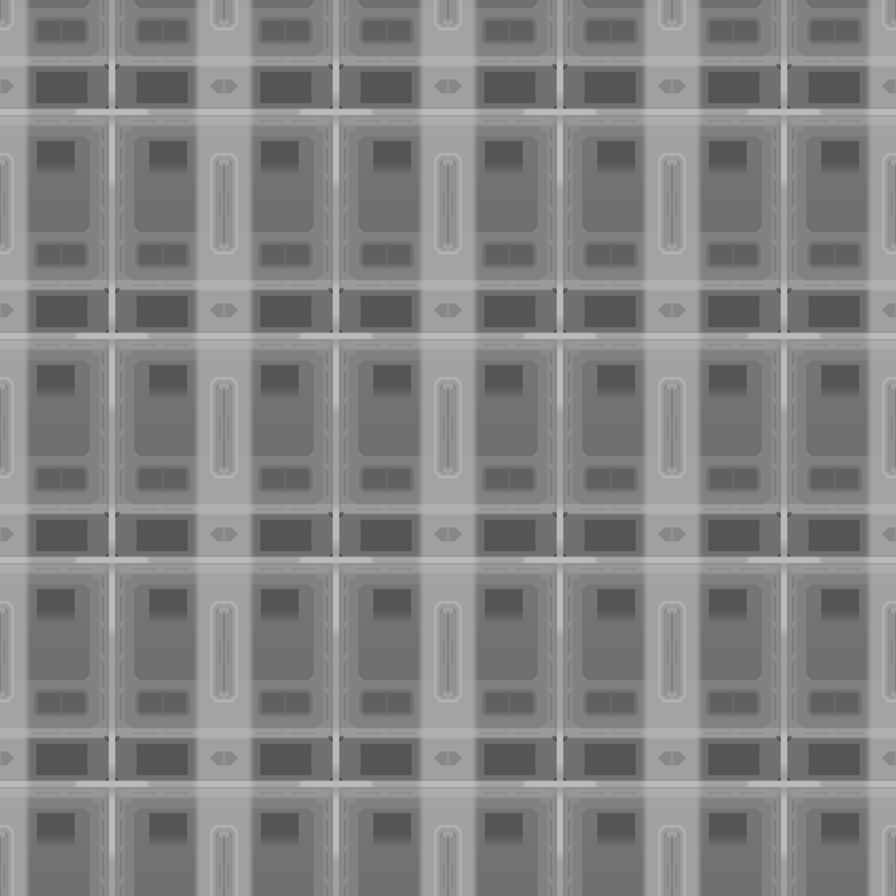
This pattern is drawn by a three.js fragment shader. Its source:

```glsl
// Grey bulkhead plating: a grid of mirrored panels with soft pillars, vents and bright seams.

varying vec2 vUv;

const float REPEATS = 4.0;      // whole modules across and up
const float MODULE = 192.0;     // design units per module
const float EDGE = 0.7;         // half width of a smoothed edge, design units
const float SEAM_HALF = 2.7;
const float PILLAR_HALF = 23.5;
const float PILLAR_SOFT = 3.5;
const float DASH_PERIOD = 28.0;

const float CHIP = 0.24;
const float RECESS = 0.335;
const float SLAT = 0.375;
const float STRIP = 0.44;
const float INNER_FRAME = 0.505;
const float OUTER_FRAME = 0.545;
const float SURROUND = 0.52;
const float PILLAR = 0.665;
const float SEAM_DULL = 0.63;
const float SEAM_BRIGHT = 0.73;

// Coverage of a chamfered rectangle, with a chosen softness.
float plate(vec2 p, vec2 lo, vec2 hi, float chamfer, float soft) {
  vec2 d = abs(p - 0.5 * (lo + hi)) - 0.5 * (hi - lo);
  float dist = max(max(d.x, d.y), (d.x + d.y + chamfer) * 0.7071);
  return 1.0 - smoothstep(-soft, soft, dist);
}

// Plate centred on the pillar axis.
float centred(vec2 p, float halfWidth, float top, float bottom, float chamfer) {
  return plate(p, vec2(-halfWidth, top), vec2(halfWidth, bottom), chamfer, EDGE);
}

float band(float x, float lo, float hi, float soft) {
  return smoothstep(lo - soft, lo + soft, x) * (1.0 - smoothstep(hi - soft, hi + soft, x));
}

float dashes(float x) {
  return band(mod(x, DASH_PERIOD), 3.0, DASH_PERIOD - 3.0, EDGE);
}

void paint(inout float tone, float shade, float coverage) {
  tone = mix(tone, shade, coverage);
}

// Framed panel with a fading window and a pair of vent slats on each side.
void paintPanel(inout float tone, vec2 p) {
  paint(tone, OUTER_FRAME, centred(p, 92.0, 5.0, 152.0, 6.0));
  float sideDash = band(p.x, 87.2, 89.2, EDGE) * band(p.y, 14.0, 142.0, EDGE) * dashes(p.y);
  float rails = band(p.y, 6.8, 8.8, EDGE) + band(p.y, 147.5, 149.5, EDGE);
  float railDash = rails * band(p.x, 26.0, 81.0, EDGE) * dashes(p.x + 2.0);
  paint(tone, INNER_FRAME - 0.01, max(sideDash, railDash));
  paint(tone, INNER_FRAME, centred(p, 85.0, 12.0, 145.0, 7.0));
  float field = mix(0.46, 0.435, smoothstep(21.0, 103.0, p.y));
  paint(tone, field, centred(p, 77.0, 21.0, 103.0, 5.0));

  float window = plate(p, vec2(31.5, 25.0), vec2(64.0, 60.0), 0.0, EDGE);
  paint(tone, RECESS, window * (1.0 - smoothstep(42.0, 56.0, p.y)));

  paint(tone, STRIP, plate(p, vec2(29.0, 111.0), vec2(76.0, 134.0), 4.0, 1.6));
  float slats = plate(p, vec2(32.0, 114.0), vec2(73.0, 131.0), 2.0, 1.6);
  paint(tone, SLAT, slats);
  paint(tone, STRIP, slats * band(p.x, 52.0, 53.2, EDGE));
}

// Dark service strip with two recesses and chipped corners.
void paintStrip(inout float tone, vec2 p) {
  paint(tone, STRIP, band(p.y, 152.0, 190.0, EDGE));
  paint(tone, RECESS, plate(p, vec2(31.0, 157.5), vec2(75.0, 184.5), 0.0, EDGE));
  vec2 corner = vec2(93.0 - p.x, 19.0 - abs(p.y - 171.0));
  float chip = 1.0 - smoothstep(-EDGE, EDGE, abs(corner.x) + abs(corner.y) - 4.0);
  paint(tone, CHIP, chip * band(p.y, 151.0, 190.0, EDGE));
}

// Long slotted handle and small split pill on the pillar.
void paintFittings(inout float tone, vec2 p) {
  paint(tone, 0.69, centred(p, 12.0, 35.0, 122.0, 5.0));
  paint(tone, 0.62, centred(p, 9.8, 37.5, 119.5, 4.0));
  paint(tone, 0.56, centred(p, 7.2, 40.0, 118.0, 3.0));
  float ends = centred(p, 4.5, 40.0, 46.0, 2.0) + centred(p, 4.5, 112.0, 118.0, 2.0);
  paint(tone, 0.63, ends);
  paint(tone, 0.48, centred(p, 0.6, 44.0, 114.0, 0.0));
  paint(tone, 0.49, band(p.x, 3.0, 3.9, EDGE) * band(p.y, 70.0, 88.0, EDGE));

  float pill = centred(p, 12.0, 164.0, 176.0, 6.0);
  paint(tone, 0.53, pill);
  paint(tone, 0.59, pill * (1.0 - smoothstep(0.2, 1.2, p.x)));
}

void paintSeams(inout float tone, vec2 p) {
  float across = min(p.y, MODULE - p.y);
  float aside = 0.5 * MODULE - p.x;
  float nearest = min(across, aside);
  paint(tone, 0.49, 0.5 * (1.0 - smoothstep(SEAM_HALF, SEAM_HALF + 1.8, nearest)));

  float glowAcross = max(smoothstep(60.0, 70.0, p.x), 1.0 - smoothstep(20.0, 28.0, p.x));
  float glowAlong = band(p.y, 10.0, 62.0, 5.0) + band(p.y, 146.0, 178.0, 5.0);
  float lineAlong = 1.0 - smoothstep(SEAM_HALF - EDGE, SEAM_HALF + EDGE, aside);
  float lineAcross = 1.0 - smoothstep(SEAM_HALF - EDGE, SEAM_HALF + EDGE, across);
  paint(tone, mix(SEAM_DULL, SEAM_BRIGHT, glowAlong), lineAlong);
  paint(tone, mix(SEAM_DULL, SEAM_BRIGHT, glowAcross), lineAcross);
}

void main() {
  // Module coordinates: x mirrored about the pillar axis, y measured down from the seam.
  vec2 local = fract(vUv * REPEATS + 0.5);
  vec2 p = MODULE * vec2(abs(local.x - 0.5), 1.0 - local.y);

  float tone = SURROUND;
  paintPanel(tone, p);
  paintStrip(tone, p);

  // Translucent pillar, then the light bars crossing it.
  float pillar = 1.0 - smoothstep(PILLAR_HALF - PILLAR_SOFT, PILLAR_HALF + PILLAR_SOFT, p.x);
  paint(tone, PILLAR, 0.84 * pillar);
  paint(tone, 0.8, 0.25 * band(p.y, 144.0, 153.0, EDGE));
  paint(tone, 0.8, 0.2 * (1.0 - smoothstep(9.0, 13.0, p.y)));

  paintFittings(tone, p);
  paintSeams(tone, p);
  gl_FragColor = vec4(vec3(tone), 1.0);
}
```
